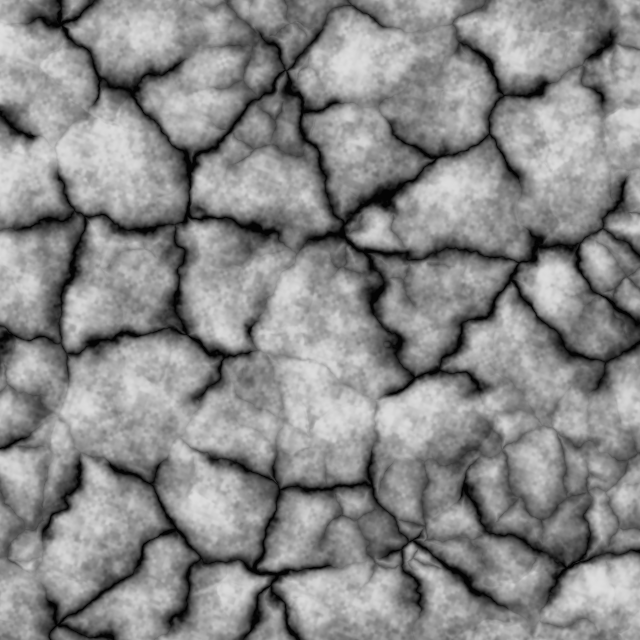
Give the GLSL for this texture map, as a WebGL 2 fragment shader.

```glsl
#version 300 es
precision highp float;
// Rough grey rock wall: faceted, grainy stones parted by dark crevices.

uniform vec2 u_resolution;
out vec4 fragColor;

vec2 hash2(vec2 p) {
    vec3 q = fract(p.xyx * vec3(0.1031, 0.1030, 0.0973));
    q += dot(q, q.yzx + 33.33);
    return fract((q.xx + q.yz) * q.zy);
}

float valueNoise(vec2 p) {
    vec2 cell = floor(p), f = fract(p);
    f = f * f * f * (f * (f * 6.0 - 15.0) + 10.0);
    float bottom = mix(hash2(cell).x, hash2(cell + vec2(1, 0)).x, f.x);
    float top = mix(hash2(cell + vec2(0, 1)).x, hash2(cell + 1.0).x, f.x);
    return mix(bottom, top, f.y);
}

// Fractal noise centred on zero.
float fbm(vec2 p, float gain) {
    float sum = 0.0, weight = 1.0, total = 0.0;
    for (int i = 0; i < 4; i++) {
        sum += weight * (valueNoise(p) - 0.5);
        total += weight;
        weight *= gain;
        p = mat2(0.8, 0.6, -0.6, 0.8) * p * 2.03 + 17.3;
    }
    return sum / total;
}

vec2 warp(vec2 p) {
    return vec2(fbm(p, 0.55), fbm(p + 41.7, 0.55));
}

// Voronoi stones: x = distance to border, y = slope shading of the face.
vec2 stones(vec2 p, vec2 light, float randomTilt) {
    vec2 cell = floor(p), nearest = vec2(0), nearestCell = vec2(0);
    float best = 100.0;
    for (int y = -1; y <= 1; y++)
    for (int x = -1; x <= 1; x++) {
        vec2 c = cell + vec2(x, y);
        vec2 toSeed = c + 0.05 + 0.9 * hash2(c) - p;
        float d = dot(toSeed, toSeed);
        if (d < best) {
            best = d;
            nearest = toSeed;
            nearestCell = c;
        }
    }
    float border = 10.0;
    for (int y = -2; y <= 2; y++)
    for (int x = -2; x <= 2; x++) {
        vec2 c = nearestCell + vec2(x, y);
        vec2 toSeed = c + 0.05 + 0.9 * hash2(c) - p;
        vec2 across = toSeed - nearest;
        if (dot(across, across) > 0.0001)
            border = min(border, dot(0.5 * (nearest + toSeed), normalize(across)));
    }
    vec2 tilt = light + randomTilt * (hash2(nearestCell + 71.0) - 0.5);
    return vec2(border, dot(-nearest, tilt) * smoothstep(0.0, 0.07, border));
}

void main() {
    vec2 uv = gl_FragCoord.xy / u_resolution;

    // Large stones with bent, ragged outlines.
    vec2 p = uv * 5.8 + 3.4;
    p += 0.75 * warp(p * 0.9) + 0.16 * warp(p * 4.5 + 9.0);
    vec2 large = stones(p, vec2(-0.3, 0.16), 0.5);

    // Smaller facets, a few of which split off as separate stones.
    vec2 q = uv * 10.5 + 23.0;
    q += 0.8 * warp(q * 0.7 + 5.0) + 0.2 * warp(q * 3.0);
    vec2 small = stones(q, vec2(-0.1, 0.06), 0.55);

    // Crevices close up in places, so that neighbours merge.
    float closing = 0.13 * smoothstep(0.52, 0.85, valueNoise(uv * 9.0 + 61.0));
    float splitting = 0.05 + 0.3 * smoothstep(0.25, 0.65, valueNoise(uv * 5.0 + 13.0));
    float depth = min(large.x + closing, small.x * 0.55 + splitting);
    depth += 0.05 * fbm(uv * 30.0 + 7.0, 0.6);
    float open = 1.0 - exp(-max(depth, 0.0) / 0.085);

    // Lit faces, broad stains and fine soft grain.
    float face = 0.74 + 0.55 * large.y + 0.5 * small.y;
    face += 0.26 * fbm(uv * 7.0 + 31.0, 0.6);
    float grain = fbm(uv * 20.0 + 3.0, 0.9);
    float tone = open * (face + 0.62 * grain) - 0.015;

    // Roll off the highlights softly.
    tone = min(tone, 0.7 + 0.18 * tanh((tone - 0.7) / 0.18));
    fragColor = vec4(vec3(clamp(tone, 0.015, 0.92)), 1.0);
}
```
